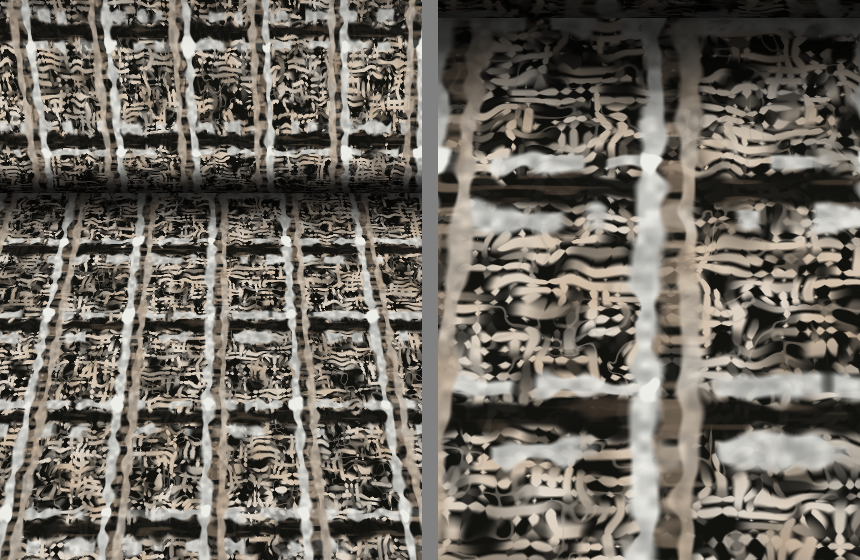
Left: the whole. Right: its middle third, enlarged.
This texture is drawn by a Shadertoy shader. Its source:

```glsl
// Boucle tweed check: a rolled bolt above, the same cloth lying flat below.
// Each surface maps to check coordinates (one unit per repeat); woven
// yarns, slubby stripes and black bands are then drawn there with noise.

#define THREADS vec2(15.0, 17.0)  // yarns per repeat
#define CREASE 0.344              // where roll meets flat cloth, from the top
#define HORIZON -0.973            // vanishing height of the flat cloth
#define PAIR_GAP 0.17             // white stripe to beige stripe
#define STRIPE 0.050              // half width of the white stripe
#define BAND 0.075                // half width of the black band
#define BLACK vec3(0.065, 0.065, 0.055)
#define BROWN vec3(0.30, 0.25, 0.20)
#define BEIGE vec3(0.80, 0.71, 0.61)
#define WHITE vec3(0.93, 0.93, 0.91)

float hash(vec2 p) {
    vec3 q = fract(vec3(p.xyx) * 0.1031);
    q += dot(q, q.yzx + 33.33);
    return fract((q.x + q.y) * q.z);
}

float noise(vec2 p) {
    vec2 i = floor(p), f = fract(p);
    f = f * f * (3.0 - 2.0 * f);
    return mix(mix(hash(i), hash(i + vec2(1, 0)), f.x),
               mix(hash(i + vec2(0, 1)), hash(i + vec2(1, 1)), f.x), f.y);
}

// Signed distance to the nearest whole number
float centred(float x) { return fract(x + 0.5) - 0.5; }

// Soft-edged yarn whose thickness swells and thins along its length
float slub(float d, float halfWidth, vec2 along) {
    float w = halfWidth * (0.45 + 1.1 * noise(along));
    return 1.0 - smoothstep(0.6 * w, 1.25 * w, abs(d));
}

// Mixed black, beige and pale yarns passing over and under each other
vec3 weave(vec2 p) {
    vec2 q = p * THREADS;
    q += 1.1 * (vec2(noise(q * 0.6), noise(q * 0.6 + 31.0)) - 0.5);
    vec2 id = floor(q);
    vec2 height = 1.0 - 2.0 * abs(fract(q) - 0.5);
    float over = smoothstep(-0.25, 0.25, height.y - height.x + 2.0 * noise(q * 0.7 + 9.0) - 0.9);

    float weftTone = noise(vec2(q.x * 0.45, id.y * 7.3));
    float warpTone = noise(vec2(id.x * 7.3 + 50.0, q.y * 0.5));
    float weft = smoothstep(0.0, 0.65, height.y) * smoothstep(0.22, 0.62, weftTone);
    float warp = smoothstep(0.0, 0.65, height.x) * smoothstep(0.32, 0.75, warpTone);
    float patches = 0.60 + 0.7 * noise(p * 5.0 + 3.0);
    float lit = clamp(mix(warp, weft, over) * patches, 0.0, 1.0);

    vec3 yarn = mix(BEIGE, WHITE, 0.65 * noise(q * 0.35 + 70.0));
    vec3 col = mix(BLACK, yarn, lit);

    // fine curled loops on the surface
    float curl = 1.0 - smoothstep(0.03, 0.14, abs(noise(q * 1.1 + 17.0) - 0.5));
    return mix(col, yarn * 0.85, 0.45 * curl * smoothstep(0.2, 0.6, noise(q * 0.5 + 90.0)));
}

// One check: bands across, paired stripes down; side mirrors the layout
vec3 tweed(vec2 p, float side) {
    vec2 w = p + 0.05 * (vec2(noise(p * 9.0), noise(p * 9.0 + 20.0)) - 0.5);
    float x = centred(w.x) * side;
    float y = centred(w.y) * side;
    vec3 col = weave(p);
    float bead = 0.72 + 0.28 * noise(p * THREADS * 1.4);

    // black band with a few brown strands
    vec3 strand = mix(BLACK, BROWN, 0.7 * smoothstep(0.6, 0.9, noise(p * vec2(5.0, 38.0))));
    col = mix(col, strand, 0.93 * slub(y - 0.01, BAND, p * vec2(11.0, 3.0)));

    // pale weft on one side, scattered tufts on the other
    float weft = slub(y + 0.115, 0.042, p * vec2(12.0, 2.0));
    weft *= smoothstep(0.18, 0.42, noise(p * vec2(8.0, 1.0) + 5.0));
    float tuft = slub(y - 0.15, 0.055, p * vec2(13.0, 2.0) + 60.0);
    tuft *= smoothstep(0.42, 0.62, noise(p * vec2(9.0, 2.0) + 80.0));
    col = mix(col, WHITE * bead, 0.92 * max(weft, tuft));

    // brown ladder between the paired stripes
    float ladder = 1.0 - smoothstep(0.05, 0.09, abs(x - 0.5 * PAIR_GAP));
    vec3 rung = mix(BLACK, mix(BROWN, BEIGE, 0.5), smoothstep(0.3, 0.7, noise(p * vec2(9.0, 26.0))));
    col = mix(col, rung, 0.7 * ladder);

    // beige and white stripes
    float beige = slub(x - PAIR_GAP, 0.043, p * vec2(3.0, 12.0) + 40.0);
    vec3 beigeYarn = mix(BEIGE, WHITE, 0.7 * noise(p * vec2(2.0, 6.0)));
    col = mix(col, beigeYarn * bead, 0.88 * beige);
    col = mix(col, WHITE * bead, 0.96 * slub(x, STRIPE, p * vec2(3.0, 11.0)));

    // fluffy knots where white yarns cross
    vec2 cell = floor(w + 0.5);
    float knotSize = 0.05 + 0.065 * hash(cell + 7.0);
    float knot = length(vec2(x, y + 0.12)) + 0.05 * (noise(p * 22.0) - 0.5);
    return mix(col, WHITE, 1.0 - smoothstep(0.65 * knotSize, knotSize, knot));
}

void mainImage(out vec4 fragColor, in vec2 fragCoord) {
    vec2 uv = fragCoord / iResolution.y;
    uv.x += 0.5 * (0.7539 - iResolution.x / iResolution.y);
    float y = 1.0 - uv.y;
    vec3 col;

    if (y < CREASE) {
        // roll: rows follow the angle around a cylinder
        float angle = asin(clamp((y - 0.117) / 0.228, -1.0, 1.0));
        float column = (uv.x - 0.330 - 0.07 * y) / (0.143 - 0.033 * y);
        col = tweed(vec2(column + 17.0, (angle + 0.26) / 0.904 + 9.0), -1.0);
        col *= mix(0.12, 1.0, smoothstep(0.0, 0.065, CREASE - y));
        col *= 0.88 + 0.12 * smoothstep(0.0, 0.1, y);
    } else {
        // flat cloth: rows and columns in perspective
        float depth = y - HORIZON;
        float column = (uv.x - 0.388 + 0.023 * y) / (0.0944 * depth);
        float row = 16.35 * (1.0 / 1.418 - 1.0 / depth);
        col = tweed(vec2(column + 40.0, row + 40.0), 1.0);
        col *= mix(0.2, 1.0, smoothstep(0.0, 0.085, y - CREASE));
    }
    fragColor = vec4(col, 1.0);
}
```
